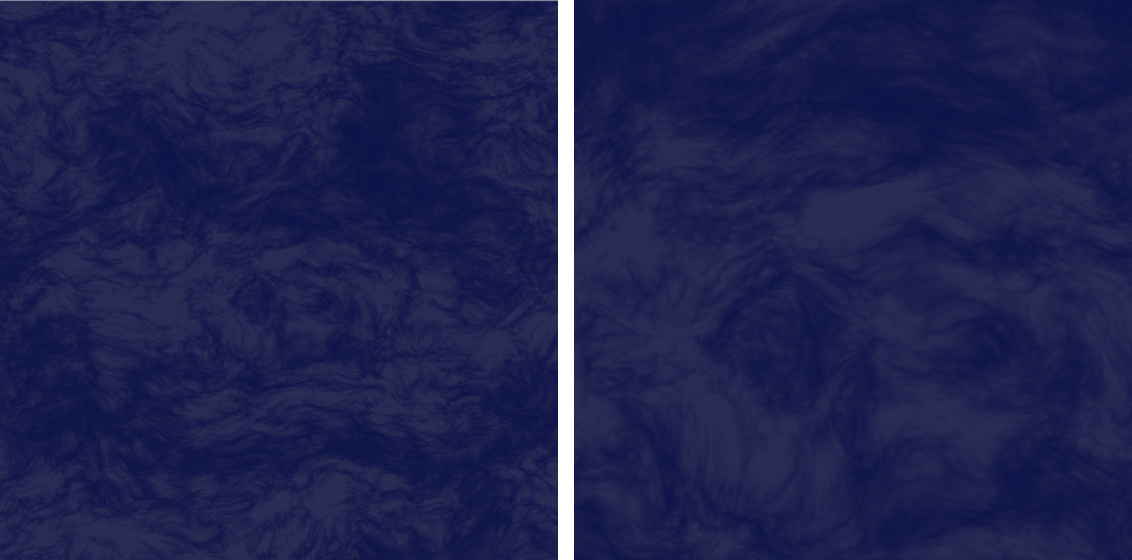
Left, the full canvas; right, a detail of the centre.
A WebGL 2 fragment shader for this texture:

```glsl
#version 300 es
precision highp float;
// Dark navy crumpled surface: ragged cloudy shading, fine creases and a thin pale top rim.

uniform vec2 u_resolution;
out vec4 fragColor;

const vec3 DEEP_NAVY = vec3(0.055, 0.075, 0.287);
const vec3 SLATE_BLUE = vec3(0.165, 0.175, 0.325);
const vec3 RIM_COLOR = vec3(0.50, 0.52, 0.60);
const float RIM_HEIGHT = 0.002;
const vec2 CLOUD_SCALE = vec2(2.8, 4.6);
const vec2 CREASE_SCALE = vec2(11.0, 18.0);
const float WARP_SCALE = 4.0;
const float WARP_AMOUNT = 0.07;
const float RIPPLE_SCALE = 15.0;
const float RIPPLE_AMOUNT = 0.018;
const float MEAN_TONE = 0.37;
const float CLOUD_CONTRAST = 0.46;
const float CLOUD_GAIN = 0.56;
const float CREASE_CONTRAST = 0.95;
const float CREASE_MEAN = 0.64;
const float CREASE_GAIN = 0.78;

// Integer hash of a lattice cell, mapped to [0, 1).
float hash(vec2 cell) {
    uvec2 k = uvec2(ivec2(cell));
    uint h = k.x * 1597334677u ^ k.y * 3812015801u;
    h = (h ^ (h >> 16)) * 2246822519u;
    h = (h ^ (h >> 13)) * 3266489917u;
    return float((h ^ (h >> 16)) >> 8) / 16777216.0;
}

float cornerSlope(vec2 cell, vec2 offset) {
    float angle = 6.28319 * hash(cell);
    return dot(vec2(cos(angle), sin(angle)), offset);
}

// Gradient noise centred on zero.
float noise(vec2 p) {
    vec2 cell = floor(p);
    vec2 f = p - cell;
    vec2 w = f * f * f * (f * (f * 6.0 - 15.0) + 10.0);
    vec2 e = vec2(1.0, 0.0);
    float low = mix(cornerSlope(cell, f), cornerSlope(cell + e.xy, f - e.xy), w.x);
    float high = mix(cornerSlope(cell + e.yx, f - e.yx), cornerSlope(cell + e.xx, f - e.xx), w.x);
    return 1.3 * mix(low, high, w.y);
}

// A slight turn per octave hides the lattice but keeps the grain direction.
vec2 nextOctave(vec2 p) {
    return mat2(1.93, -0.22, 0.22, 1.93) * p + vec2(17.3, 9.1);
}

float cloud(vec2 p) {
    float sum = 0.0;
    float amplitude = 1.0;
    for (int i = 0; i < 6; i++) {
        sum += amplitude * noise(p);
        amplitude *= CLOUD_GAIN;
        p = nextOctave(p);
    }
    return sum;
}

// Folded noise: thin dark valleys between soft lighter bumps.
float creases(vec2 p) {
    float sum = 0.0;
    float amplitude = 1.0;
    for (int i = 0; i < 5; i++) {
        float n = noise(p);
        sum += amplitude * sqrt(n * n + 0.002);
        amplitude *= CREASE_GAIN;
        p = nextOctave(p);
    }
    return sum;
}

vec2 warp(vec2 p) {
    return vec2(noise(p + 31.7), noise(p + 73.2));
}

void main() {
    vec2 p = gl_FragCoord.xy / u_resolution.y;

    // Bend the domain gently at two sizes so that creases wander and curl.
    vec2 folded = p + WARP_AMOUNT * warp(p * WARP_SCALE);
    vec2 rippled = folded + RIPPLE_AMOUNT * warp(p * RIPPLE_SCALE);

    // Broad shading, with creases that fade in the deepest areas.
    float shade = MEAN_TONE + CLOUD_CONTRAST * cloud(rippled * CLOUD_SCALE + 5.4);
    float relief = creases(rippled * CREASE_SCALE) - CREASE_MEAN;
    float strength = mix(0.5, 1.0, smoothstep(0.05, 0.45, shade));
    float tone = shade + CREASE_CONTRAST * strength * relief;

    // Soft limits keep both ends of the ramp from clipping.
    tone = mix(tone, smoothstep(-0.1, 1.0, tone), 0.6);
    vec3 color = mix(DEEP_NAVY, SLATE_BLUE, clamp(tone, 0.0, 1.0));

    // Pale rim, antialiased over one pixel.
    float fromTop = 1.0 - p.y;
    float rim = clamp((RIM_HEIGHT - fromTop) * u_resolution.y + 0.5, 0.0, 1.0);
    fragColor = vec4(mix(color, RIM_COLOR, rim), 1.0);
}
```
